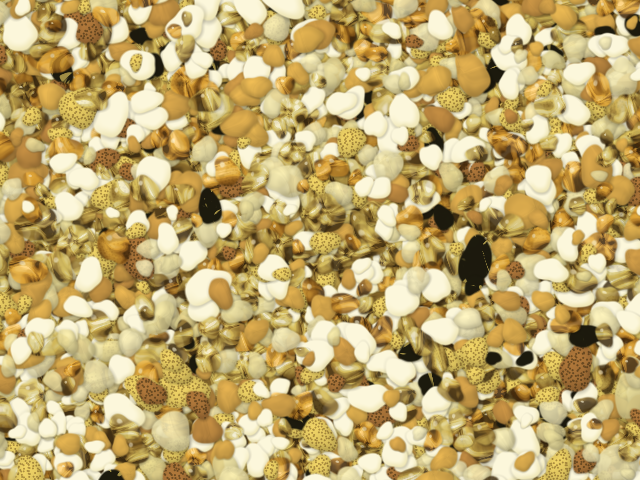
Reproduce this texture procedurally as a Shadertoy shader.

```glsl
// Coarse wet sand: milky, tan, speckled, black and glassy grains in a heap.
// Layers of jittered cells are painted bottom to top; every cell holds one
// lobed pebble. Warped layered sines give the refractions inside the glass.

const vec3 DARK  = vec3(0.25, 0.18, 0.07);
const vec3 UMBER = vec3(0.52, 0.40, 0.16);
const vec3 OCHRE = vec3(0.69, 0.58, 0.27);
const vec3 GOLD  = vec3(0.85, 0.75, 0.36);
const vec3 CREAM = vec3(0.89, 0.84, 0.57);
const vec3 PEARL = vec3(0.99, 0.97, 0.86);
const vec3 TAN   = vec3(0.85, 0.67, 0.30);
const vec3 RUST  = vec3(0.66, 0.45, 0.22);
const vec3 BLACK = vec3(0.11, 0.10, 0.05);
const vec2 LIGHT = vec2(-0.55, 0.83);
const float EDGE = 0.0028;          // edge softness, in canvas heights
const float SHADOW = 0.22;          // contact shadow strength
const float REFRACTION = 0.62;      // contrast inside the glass
const int LAYER_COUNT = 7;
// x: cells per canvas height, y: share of cells that hold a grain
const vec2 LAYERS[LAYER_COUNT] = vec2[](
    vec2(25.0, 0.95), vec2(22.0, 0.90), vec2(19.0, 0.75), vec2(16.0, 0.65),
    vec2(13.0, 0.48), vec2(18.0, 0.28), vec2(27.0, 0.14));

vec4 rand4(vec2 c) {
    vec4 q = fract(c.xyxy * vec4(0.1031, 0.1030, 0.0973, 0.1099));
    q += dot(q, q.wzxy + 33.33);
    return fract((q.xxyz + q.yzzw) * q.zywx);
}

mat2 rotation(float a) {
    return mat2(cos(a), sin(a), -sin(a), cos(a));
}

// Broad patches, 0 to 1, that gather grains of one kind
float patches(vec2 p) {
    return 0.5 + 0.5 * sin(p.x * 7.0 + 2.0 * sin(p.y * 5.3))
                     * sin(p.y * 8.0 + 1.7 * sin(p.x * 6.0 + 1.0));
}

// Domain-warped layered sines, roughly -1 to 1
float swirl(vec2 p) {
    float sum = 0.0, amp = 0.6;
    for (int i = 0; i < 4; i++) {
        p = rotation(1.1) * p * 1.5 + 1.2 * sin(p.yx + float(i));
        sum += amp * sin(p.x) * sin(p.y);
        amp *= 0.65;
    }
    return sum;
}

// Cellular pits: 1 at the pit centres, 0 between them
float pits(vec2 p) {
    float nearest = 1.0;
    for (int j = -1; j <= 1; j++)
    for (int i = -1; i <= 1; i++) {
        vec2 c = floor(p) + vec2(i, j);
        nearest = min(nearest, length(c + rand4(c).xy - p));
    }
    return 1.0 - smoothstep(0.12, 0.48, nearest);
}

vec3 glassRamp(float v) {
    vec3 c = mix(DARK, UMBER, smoothstep(0.0, 0.22, v));
    c = mix(c, OCHRE, smoothstep(0.20, 0.42, v));
    c = mix(c, GOLD,  smoothstep(0.42, 0.60, v));
    c = mix(c, CREAM, smoothstep(0.58, 0.82, v));
    return mix(c, PEARL, smoothstep(0.86, 1.05, v));
}

// Colour and opacity of a grain; n is the position inside it, length 1 at the rim
vec4 material(vec2 uv, vec2 home, vec2 n, vec2 light, vec4 r) {
    float rim = smoothstep(0.45, 1.0, length(n));
    float lit = dot(n, light);
    float shade = 1.0 + 0.10 * lit - 0.10 * rim;
    float white = mix(0.06, 0.42, patches(home));
    if (r.x < white)
        return vec4(mix(PEARL, CREAM, 0.5 * rim * smoothstep(0.5, -0.9, lit)), 1.0);

    float kind = (r.x - white) / (1.0 - white);
    float mottle = swirl(uv * 55.0 + r.yz * 40.0);
    if (kind < 0.19)
        return vec4(mix(TAN, RUST, 0.7 * r.y * r.y) * (shade + 0.06 * mottle), 1.0);
    if (kind < 0.28)
        return vec4(mix(GOLD * 1.06, UMBER, 0.65 * pits(uv * 150.0)) * shade, 1.0);
    if (kind < 0.31)
        return vec4(mix(RUST, DARK, 0.6 * pits(uv * 140.0)) * shade, 1.0);
    if (kind < 0.34)
        return vec4(mix(BLACK, GOLD, 0.7 * smoothstep(0.42, 0.75, mottle)), 1.0);
    if (kind < 0.55)
        return vec4(mix(CREAM, PEARL, 0.5 * r.z) * (shade + 0.07 * mottle), 0.85);

    // Clear glass: refracted tones, a dark rim and a small glint
    float tone = mix(0.34, 0.64, patches(home.yx + 3.7)) + 0.24 * (r.w - 0.5);
    vec3 glass = glassRamp(tone + REFRACTION * mottle + 0.12 * lit - 0.12 * rim);
    glass *= mix(vec3(1.0), vec3(1.06, 0.88, 0.58), step(0.84, kind));
    float glint = 1.0 - smoothstep(0.08, 0.24, length(n - 0.5 * light));
    return vec4(mix(glass, PEARL, 0.6 * glint), 0.82);
}

void mainImage(out vec4 fragColor, in vec2 fragCoord) {
    vec2 uv = fragCoord / iResolution.y;
    vec3 color = glassRamp(0.36 + REFRACTION * swirl(uv * 60.0));

    for (int layer = 0; layer < LAYER_COUNT; layer++) {
        float cells = LAYERS[layer].x;
        mat2 turn = rotation(float(layer) * 1.1 + 0.3);
        vec2 shift = vec2(17.3, 41.7) * float(layer + 1);
        vec2 p = turn * uv * cells + shift;
        vec2 light = turn * LIGHT;

        for (int j = -1; j <= 1; j++)
        for (int i = -1; i <= 1; i++) {
            vec2 cell = floor(p) + vec2(i, j);
            vec4 place = rand4(cell + 0.5);
            if (place.z > LAYERS[layer].y) continue;
            vec4 r = rand4(cell + 71.0);
            vec2 center = cell + 0.15 + 0.7 * place.xy;

            // Stretched outline with a few rounded lobes
            vec2 d = p - center;
            vec2 q = rotation(6.283 * r.y) * d * vec2(0.88, 1.14);
            float a = atan(q.y, q.x);
            float radius = mix(0.34, 0.54, place.w) * (1.0
                + 0.10 * sin(2.0 * a + 6.0 * r.z) + 0.08 * sin(3.0 * a + 6.0 * r.w)
                + 0.03 * sin(5.0 * a + 9.0 * r.y));
            float rho = length(q) / radius;
            if (rho > 1.3) continue;

            float soft = EDGE * cells / radius;
            float cover = 1.0 - smoothstep(1.0 - soft, 1.0 + soft, rho);
            float below = 0.6 - 0.4 * dot(normalize(d + 1e-4), light);
            color *= 1.0 - SHADOW * below * (1.0 - smoothstep(0.95, 1.28, rho));
            vec2 home = (center - shift) * turn / cells;
            vec4 grain = material(uv, home, normalize(d + 1e-4) * rho, light, r);
            color = mix(color, grain.rgb, cover * grain.a);
        }
    }
    fragColor = vec4(clamp(color, 0.0, 1.0), 1.0);
}
```
